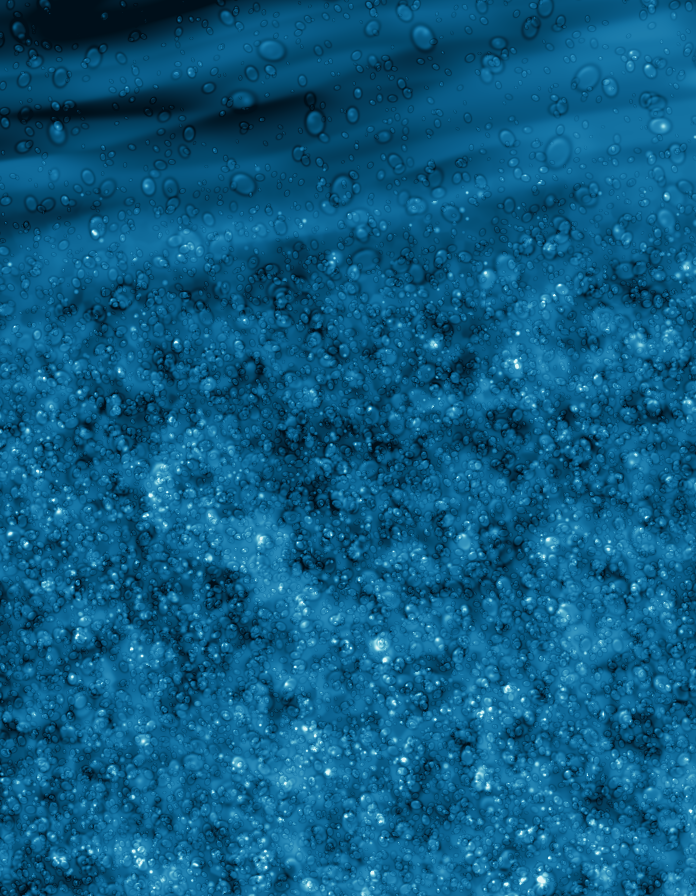
This texture is drawn by a Shadertoy shader. Its source:

```glsl
// Draws a cloud of fine air bubbles rising through deep blue, streaked water.

const float BAND_PERIOD = 0.105;   // spacing of the streaks
const float BAND_SLOPE = 0.17;     // rise of the streaks to the right
const float FOAM_TOP = 0.82;       // height where the foam ends
const float FOAM_FULL = 0.52;      // height below which foam is dense
const float FOAM_TONE = 0.61;      // mean tone of the foam
const float BUBBLE_CONTRAST = 0.50;
const float SPARK_GAIN = 0.95;     // highlight on each bubble
const vec2 LIGHT_DIR = vec2(-0.5, 0.866);

// Tone scale from black water to white glints, in steps of 0.2
const vec3 TONES[9] = vec3[9](
    vec3(0.00, 0.06, 0.10), vec3(0.01, 0.17, 0.26), vec3(0.01, 0.29, 0.43),
    vec3(0.04, 0.38, 0.56), vec3(0.08, 0.46, 0.65), vec3(0.16, 0.54, 0.72),
    vec3(0.31, 0.67, 0.79), vec3(0.56, 0.84, 0.90), vec3(0.88, 0.97, 0.97));

vec3 hash3(vec2 cell, float seed) {
    vec3 q = fract((cell.xyx + seed * 17.3) * vec3(0.1031, 0.1030, 0.0973));
    q += dot(q, q.yxz + 33.33);
    return fract((q.xxy + q.yzz) * q.zyx);
}

vec3 toneColor(float tone) {
    vec3 color = TONES[0];
    for (int i = 1; i < 9; i++)
        color = mix(color, TONES[i], clamp(tone * 5.0 - float(i - 1), 0.0, 1.0));
    return color;
}

vec2 neighbor(vec2 g, int n) {
    return floor(g) + vec2(n % 3, n / 3) - 1.0;
}

// Smooth cellular noise around zero: random cell values blended by distance
float softCells(vec2 p, float seed) {
    float sum = 0.0, total = 0.0001;
    for (int n = 0; n < 9; n++) {
        vec2 cell = neighbor(p, n);
        vec3 h = hash3(cell, seed);
        vec2 d = p - cell - h.xy;
        float w = exp(-6.0 * dot(d, d));
        sum += w * (h.z - 0.5);
        total += w;
    }
    return sum / total;
}

float foamAmount(vec2 p) {
    return 1.0 - smoothstep(FOAM_FULL, FOAM_TOP, p.y - 0.08 * p.x);
}

// Dark and light streaks behind the bubbles
float waterTone(vec2 p) {
    float across = p.y - BAND_SLOPE * p.x + 0.008 * sin(p.x * 9.0 + p.y * 14.0);
    float bands = cos((across - 0.91) * 6.2832 / BAND_PERIOD + 0.6 * sin(p.x * 6.0));
    float strands = softCells(vec2(p.x * 5.0, across * 38.0), 1.0);
    float patches = softCells(p * vec2(9.0, 16.0), 6.0);
    float left = 1.0 - smoothstep(0.25, 0.75, p.x);
    float corner = smoothstep(0.90, 0.98, across) * left;
    return 0.66 - 0.27 * left + bands * mix(0.08, 0.19, left)
        + strands * 0.42 + patches * 0.25 - corner * 0.25;
}

float foamTone(vec2 p) {
    float haze = 0.11 * (1.0 - smoothstep(0.0, 0.5, p.y)) * smoothstep(0.0, 0.7, p.x);
    return FOAM_TONE + haze + softCells(p * 11.0, 2.0) * 0.32
        + softCells(p * 30.0, 3.0) * 0.46 + softCells(p * 85.0, 4.0) * 0.48;
}

// One layer of glassy bubbles: dark outline, bright inner arcs, a highlight
float addBubbles(float tone, vec2 p, float scale, float seed) {
    vec2 g = p * scale;
    for (int n = 0; n < 9; n++) {
        vec2 cell = neighbor(g, n);
        vec3 place = hash3(cell, seed);
        vec3 kind = hash3(cell, seed + 5.0);
        vec2 center = cell + place.xy;
        if (kind.x > mix(0.16, 0.85, foamAmount(center / scale))) continue;

        float radius = mix(0.18, 0.46, place.z * place.z);
        vec2 q = (g - center) / radius;
        float r = length(q) * (1.0 + 0.14 * sin(2.0 * atan(q.y, q.x + 0.0001) + kind.z * 40.0));
        float blur = 0.1 + 0.5 * kind.y * kind.y + scale / (radius * iResolution.y);
        float disk = 1.0 - smoothstep(1.0 - min(blur, 0.9), 1.0 + blur * 0.5, r);
        float side = dot(q, LIGHT_DIR);
        float arc = exp(-pow((r - 0.62) / (0.16 + 0.2 * blur), 2.0)) * side * abs(side) * 1.5;
        float outline = exp(-pow((r - 0.95) / (0.15 + 0.2 * blur), 2.0));
        float body = 0.12 + 0.5 * (kind.z - 0.45);
        vec2 toSpark = q - (place.yx - 0.5) - LIGHT_DIR * 0.25;
        float spark = exp(-11.0 * dot(toSpark, toSpark)) * pow(kind.z, 3.0);
        float shade = body + max(arc, 0.0) - 0.4 * min(arc, 0.0);
        tone += BUBBLE_CONTRAST * (disk * shade - 0.42 * outline) / (1.0 + blur)
            + SPARK_GAIN * disk * spark / (1.0 + 1.5 * blur);
    }
    return tone;
}

// Scattered bright spots; size is the largest radius in cells
float spots(vec2 p, float scale, float size, float share, float softness, float seed) {
    vec2 g = p * scale;
    float light = 0.0;
    for (int n = 0; n < 9; n++) {
        vec2 cell = neighbor(g, n);
        vec3 h = hash3(cell, seed);
        vec3 kind = hash3(cell, seed + 6.0);
        float d = length(g - cell - h.xy) / (size * mix(0.4, 1.0, h.z * h.z));
        float present = step(kind.x, share * foamAmount((cell + h.xy) / scale));
        light += present * mix(0.3, 1.0, kind.y) * (1.0 - smoothstep(1.0 - softness, 1.2, d));
    }
    return light;
}

void mainImage(out vec4 fragColor, in vec2 fragCoord) {
    vec2 p = fragCoord / iResolution.y;
    float tone = mix(waterTone(p), foamTone(p), foamAmount(p) * 0.92);
    tone += 0.22 * spots(p, 17.0, 0.5, 0.22, 0.9, 61.0);

    // Bubble layers from large to tiny
    for (int layer = 0; layer < 5; layer++)
        tone = addBubbles(tone, p, 27.0 * pow(1.42, float(layer)), 11.0 + float(layer) * 3.0);

    // Glints, and fine sparkle gathered in clusters
    float cluster = smoothstep(-0.1, 0.35, softCells(p * 15.0, 9.0));
    tone += 0.9 * spots(p, 13.0, 0.13, 0.14, 0.7, 41.0);
    tone += 0.7 * spots(p, 105.0, 0.5, 0.05 + 0.4 * cluster, 0.8, 71.0);
    fragColor = vec4(toneColor(tone), 1.0);
}
```
